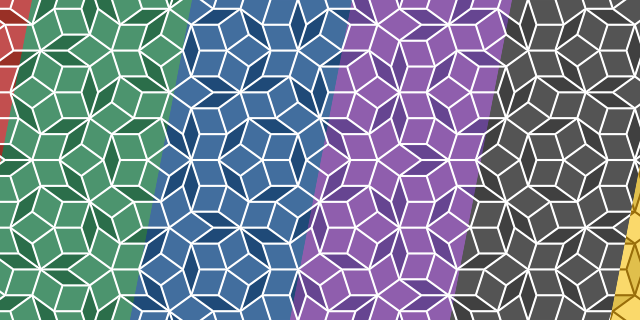
This pattern is drawn by a Shadertoy shader. Its source:

```glsl
const float EDGE = 0.0849;                  // rhombus side, in canvas heights
const float HALF_LINE = 0.039;              // half line width, in rhombus sides
const float GRID_SHIFT = -0.8;              // equal shift gives a five-fold centre
const vec2 STAR_CENTRE = vec2(1.7615, 0.5);

const vec3 LIGHT[6] = vec3[6](
    vec3(0.76, 0.31, 0.31), vec3(0.30, 0.58, 0.43), vec3(0.26, 0.43, 0.62),
    vec3(0.56, 0.37, 0.68), vec3(0.33), vec3(0.98, 0.85, 0.42));
const vec3 DARK[6] = vec3[6](
    vec3(0.60, 0.19, 0.15), vec3(0.17, 0.43, 0.29), vec3(0.12, 0.29, 0.47),
    vec3(0.40, 0.27, 0.57), vec3(0.25), vec3(0.88, 0.75, 0.30));
const vec3 WHITE = vec3(1.0);
const vec3 BROWN = vec3(0.60, 0.43, 0.04);

vec2 axis(int j) {
    float angle = radians(72.0) * float(j);
    return vec2(cos(angle), sin(angle));
}

float cross2(vec2 a, vec2 b) {
    return a.x * b.y - a.y * b.x;
}

// Corner of the rhombus dual to the crossing of grid lines nj and nk
vec2 tileCorner(vec2 crossing, int j, int k, float nj, float nk, vec2 axes[5]) {
    vec2 corner = nj * axes[j] + nk * axes[k];
    for (int m = 0; m < 5; m++) {
        if (m != j && m != k)
            corner += ceil(dot(crossing, axes[m]) + GRID_SHIFT) * axes[m];
    }
    return corner;
}

// Penrose rhombi from a pentagrid: x = distance to nearest side, y = 1 if thin
vec2 penrose(vec2 pos) {
    vec2 axes[5];
    for (int j = 0; j < 5; j++) axes[j] = axis(j);

    vec2 gridPos = 0.4 * pos;
    vec2 best = vec2(-10.0, 0.0);
    for (int j = 0; j < 4; j++) {
        for (int k = j + 1; k < 5; k++) {
            vec2 ej = axes[j], ek = axes[k];
            float det = cross2(ej, ek);
            float thin = abs(det) < 0.8 ? 1.0 : 0.0;
            float nearJ = round(dot(gridPos, ej) + GRID_SHIFT);
            float nearK = round(dot(gridPos, ek) + GRID_SHIFT);
            for (int s = 0; s < 9; s++) {
                float nj = nearJ + float(s % 3 - 1);
                float nk = nearK + float(s / 3 - 1);
                float cj = nj - GRID_SHIFT, ck = nk - GRID_SHIFT;
                vec2 crossing = (cj * vec2(ek.y, -ek.x) + ck * vec2(-ej.y, ej.x)) / det;
                vec2 q = pos - tileCorner(crossing, j, k, nj, nk, axes);
                vec2 uv = vec2(cross2(q, ek), cross2(ej, q)) / det;
                vec2 inset = 0.5 - abs(uv - 0.5);
                float side = min(inset.x, inset.y) * abs(det);
                if (side > best.x) best = vec2(side, thin);
            }
        }
    }
    return best;
}

vec3 bandColour(int band, float thin, float line) {
    int i = clamp(band, 0, 5);
    vec3 fill = mix(LIGHT[i], DARK[i], thin);
    return mix(fill, i == 5 ? BROWN : WHITE, line);
}

void mainImage(out vec4 fragColor, in vec2 fragCoord) {
    vec2 pos = fragCoord / iResolution.y;
    float pixel = 1.0 / iResolution.y;

    // Rhombus fill and outline
    vec2 tile = penrose((pos - STAR_CENTRE) / EDGE);
    float blur = 0.6 * pixel / EDGE;
    float line = 1.0 - smoothstep(HALF_LINE - blur, HALF_LINE + blur, tile.x);

    // Slanted colour bands, blended over one pixel at each border
    float across = (pos.x + 0.094 - 0.194 * pos.y) / 0.5;
    float border = floor(across + 0.5);
    float bandBlur = pixel / 0.5;
    float beyond = smoothstep(-0.5 * bandBlur, 0.5 * bandBlur, across - border);
    int band = int(border);
    vec3 colour = mix(bandColour(band, tile.y, line),
                      bandColour(band + 1, tile.y, line), beyond);

    fragColor = vec4(colour, 1.0);
}
```
